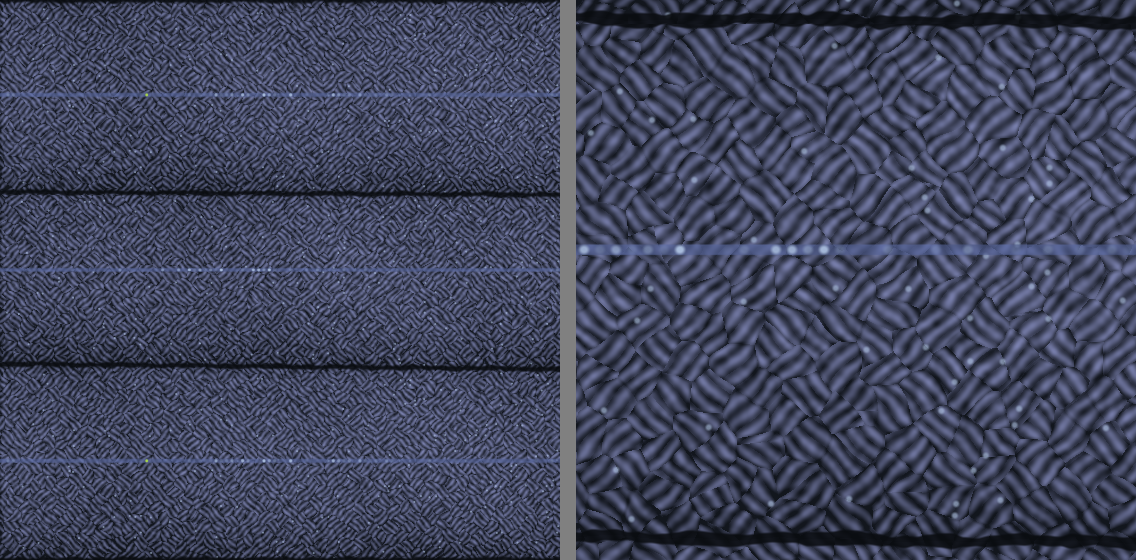
Left: the whole. Right: its middle third, enlarged.
Give the GLSL for this texture, as a WebGL 2 fragment shader.

```glsl
#version 300 es
precision highp float;

#define BANDS 3.0
#define WEAVE_REPEAT 0.6523
#define PATCH_SIZE 0.021
#define PITCH 0.0088
#define THREAD_LENGTH 0.024
#define SEAM_WIDTH 0.0038
#define LINE_WIDTH 0.0034
#define SHADOW vec3(0.07, 0.085, 0.115)
#define LIGHT vec3(0.45, 0.475, 0.645)
#define SEAM_COLOR vec3(0.035, 0.045, 0.06)
#define LINE_COLOR vec3(0.33, 0.385, 0.59)
#define FLECK_COLOR vec3(0.68, 0.76, 0.88)

uniform vec2 u_resolution;
out vec4 fragColor;

const float TAU = 6.2831853;

float hash(vec2 p) {
  p = fract(p * vec2(0.1031, 0.1137));
  p += dot(p, p.yx + 33.33);
  return fract((p.x + p.y) * p.x * 97.31);
}

vec2 hash2(vec2 p) {
  return vec2(hash(p + 17.3), hash(p + 61.7));
}

float valueNoise(vec2 p) {
  vec2 i = floor(p), f = fract(p);
  f = f * f * (3.0 - 2.0 * f);
  vec2 e = vec2(1.0, 0.0);
  return mix(mix(hash(i), hash(i + e), f.x),
             mix(hash(i + e.yx), hash(i + e.xx), f.x), f.y);
}

// Nearest cell id in xy, distance to the cell border in z
vec3 cells(vec2 p) {
  vec2 base = floor(p), id = base;
  float near = 9.0, second = 9.0;
  for (int j = -1; j <= 1; j++)
    for (int i = -1; i <= 1; i++) {
      vec2 cell = base + vec2(i, j);
      float d = length(cell + 0.15 + 0.7 * hash2(cell) - p);
      if (d < near) { second = near; near = d; id = cell; }
      else second = min(second, d);
    }
  return vec3(id, second - near);
}

// Diagonal threads whose direction changes from patch to patch
float weave(vec2 p) {
  vec2 q = vec2(p.x + p.y, p.x - p.y) * 0.7071;
  q += 0.0011 * sin(q.yx * 170.0 + 2.0 * sin(q * 61.0));
  vec3 cell = cells(q / PATCH_SIZE + 200.0);
  float lean = 0.5 + 0.16 * sin(p.x * 7.0 + 1.0) * sin(p.y * 13.0 + 0.8);
  vec2 axis = hash(cell.xy) < lean ? q : q.yx;
  float row = axis.x / PITCH + hash(cell.xy + 5.0);
  float thread = cos(TAU * row);
  float start = hash(vec2(floor(row + 0.5) + 300.0, cell.x));
  float along = cos(TAU * (axis.y / THREAD_LENGTH + start));
  float tone = 0.53 + 0.27 * thread + 0.08 * along;
  tone -= 0.16 * (1.0 - smoothstep(0.0, 0.2, cell.z));
  return tone + 0.32 * (valueNoise(p * 230.0) - 0.5);
}

// Sparse round glints, denser to the right
float glints(vec2 p) {
  vec2 g = p * 110.0, id = floor(g);
  float d = length(fract(g) - 0.3 - 0.4 * hash2(id));
  float chance = 0.012 + 0.028 * smoothstep(0.2, 0.8, p.x);
  return step(hash(id + 9.0), chance) * (1.0 - smoothstep(0.08, 0.3, d));
}

void main() {
  vec2 p = gl_FragCoord.xy / u_resolution;
  float px = 1.0 / u_resolution.y;
  vec2 w = vec2(p.x, mod(p.y, WEAVE_REPEAT));

  // Bands of slightly unequal height
  float v = (p.y - 0.0147 * sin(TAU * p.y)) * BANDS;
  float k = floor(v + 0.5);
  float tilt = 0.0025 * k * (BANDS - k) * (BANDS - k) * (p.x - 0.5);
  float wobble = 0.0008 * sin(p.x * 47.0 + k) + 0.0007 * sin(p.x * 131.0 + 2.0 * k);
  float seam = (v - k) / BANDS + tilt + wobble;
  float band = floor(v), f = fract(v);

  // Cloth tone: shade above each seam, soft sheen across the band
  float above = max(seam, 0.0) * BANDS;
  float tone = weave(w);
  tone -= seam > 0.0 ? 0.22 * exp(-above / 0.13) : 0.07 * exp(seam * 60.0);
  tone += 0.05 * sin(f * 3.1416) - 0.02;
  tone += 0.025 * sin(p.x * 6.0 - 2.6) + 0.02 * sin(p.x * 15.0 + p.y * 9.0);
  tone -= 0.2 * (1.0 - smoothstep(0.0, 0.006, p.x));
  vec3 color = mix(SHADOW, LIGHT, clamp(tone, 0.0, 1.15));
  color = mix(color, FLECK_COLOR, 0.6 * glints(w));

  // Pale line with beads of light
  float middle = 0.527 - 0.039 * cos(band * TAU / BANDS + 0.44);
  float dy = (f - middle) / BANDS;
  float stripe = 1.0 - smoothstep(LINE_WIDTH - px, LINE_WIDTH + px, abs(dy));
  color = mix(color, LINE_COLOR * (0.85 + 0.3 * valueNoise(w * 190.0)), 0.7 * stripe);
  float bead = p.x * 105.0, same = mod(band, 2.0);
  float bright = pow(hash(vec2(floor(bead), same + 40.0)), 3.0);
  bright *= 0.55 + 0.45 * sin(p.x * 9.0 - 3.2 + same);
  float dotDist = length(vec2((fract(bead) - 0.5) / 105.0, dy));
  color = mix(color, FLECK_COLOR, bright * (1.0 - smoothstep(0.0012, 0.0042, dotDist)));

  // One green fleck on every second line
  float fleck = length(vec2(p.x - 0.262, dy));
  color = mix(color, vec3(0.65, 0.82, 0.3), (1.0 - same) * (1.0 - smoothstep(0.0012, 0.0038, fleck)));

  // Dark seam with a ragged edge
  float ragged = SEAM_WIDTH * (0.55 + 0.7 * valueNoise(vec2(p.x * 140.0, k * 7.0)));
  float dark = 1.0 - smoothstep(ragged - px, ragged + 2.0 * px, abs(seam));
  color = mix(color, SEAM_COLOR, 0.88 * dark);

  fragColor = vec4(color, 1.0);
}
```
